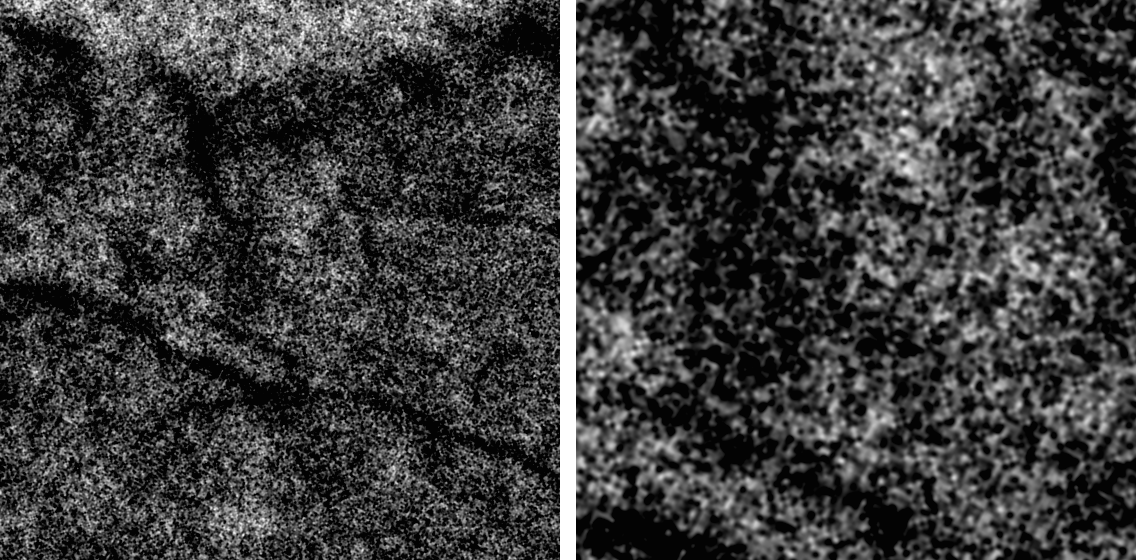
Left: the whole. Right: its middle third, enlarged.
A three.js fragment shader for this texture:

```glsl
varying vec2 vUv;

float hash(vec2 p) {
  vec3 q = fract(p.xyx * vec3(0.1031, 0.1030, 0.0973));
  q += dot(q, q.yzx + 33.33);
  return fract((q.x + q.y) * q.z);
}

vec2 hash2(vec2 p) {
  return vec2(hash(p), hash(p + 71.7));
}

vec2 rotate(vec2 p, float angle) {
  float c = cos(angle), s = sin(angle);
  return vec2(c * p.x + s * p.y, c * p.y - s * p.x);
}

// Smooth value noise from -1 to 1
float noise(vec2 p) {
  vec2 i = floor(p), f = fract(p);
  f = f * f * (3.0 - 2.0 * f);
  float low = mix(hash(i), hash(i + vec2(1.0, 0.0)), f.x);
  float high = mix(hash(i + vec2(0.0, 1.0)), hash(i + 1.0), f.x);
  return 2.0 * mix(low, high, f.y) - 1.0;
}

float layeredNoise(vec2 p) {
  float sum = 0.0, weight = 1.0;
  for (int i = 0; i < 3; i++) {
    sum += weight * noise(p);
    p = rotate(p, 0.6) * 2.15 + 17.3;
    weight *= 0.82;
  }
  return sum;
}

// Nearest and second nearest cell distances
vec2 cellular(vec2 p) {
  vec2 i = floor(p), f = fract(p), nearest = vec2(8.0);
  for (int y = -1; y <= 1; y++) {
    for (int x = -1; x <= 1; x++) {
      vec2 cell = vec2(float(x), float(y));
      float d = length(cell + hash2(i + cell) - f);
      nearest = d < nearest.x ? vec2(d, nearest.x) : vec2(nearest.x, min(nearest.y, d));
    }
  }
  return nearest;
}

vec2 sineWarp(vec2 p) {
  vec2 bend = sin(p.yx * vec2(19.0, 23.0) + vec2(0.7, 2.1));
  bend += 0.5 * sin(p.yx * 47.0 + p * 31.0);
  return p + 0.007 * bend + 0.006 * vec2(noise(p * 38.0), noise(p * 38.0 + 9.0));
}

// Soft elliptical patch
float patchAt(vec2 p, vec2 centre, vec2 radius, float angle) {
  vec2 q = rotate(p - centre, angle) / radius;
  return exp(-dot(q, q));
}

// Soft dark line between two points
float crack(vec2 p, vec2 a, vec2 b, float width) {
  vec2 along = b - a;
  float t = clamp(dot(p - a, along) / dot(along, along), 0.0, 1.0);
  float d = length(p - a - along * t) / width;
  return exp(-d * d);
}

// Pale cap above a dark overhang
float capTone(vec2 p) {
  float x = p.x - 0.45;
  float edge = 0.85 + 0.55 * x * x + 0.018 * noise(p * 15.0);
  float band = (p.y - edge + 0.075) / 0.06;
  float shade = exp(-band * band) * mix(0.55, 1.0, smoothstep(0.1, 0.35, p.x));
  return 0.25 * smoothstep(-0.025, 0.035, p.y - edge) - 0.19 * shade;
}

float patchTone(vec2 p) {
  float tone = 0.20 * patchAt(p, vec2(0.96, 0.82), vec2(0.07, 0.05), -0.3);
  tone += 0.14 * patchAt(p, vec2(0.26, 0.80), vec2(0.05, 0.07), 0.5);
  tone += 0.09 * patchAt(p, vec2(0.54, 0.51), vec2(0.14, 0.10), -0.2);
  tone += 0.08 * patchAt(p, vec2(0.14, 0.53), vec2(0.13, 0.05), 0.1);
  tone += 0.20 * patchAt(p, vec2(0.41, 0.365), vec2(0.07, 0.025), -0.55);
  tone += 0.17 * patchAt(p, vec2(0.42, 0.295), vec2(0.05, 0.018), -0.2);
  tone += 0.13 * patchAt(p, vec2(0.18, 0.14), vec2(0.09, 0.05), -0.5);
  tone += 0.20 * patchAt(p, vec2(0.46, 0.09), vec2(0.075, 0.045), -0.7);
  tone += 0.13 * patchAt(p, vec2(0.56, 0.68), vec2(0.07, 0.04), -0.3);
  tone += 0.22 * patchAt(p, vec2(0.93, 0.61), vec2(0.05, 0.009), 0.0);
  tone -= 0.15 * patchAt(p, vec2(0.07, 0.46), vec2(0.07, 0.035), -0.5);
  return tone - 0.10 * patchAt(p, vec2(0.78, 0.70), vec2(0.20, 0.05), -0.1);
}

float crackTone(vec2 p) {
  float dark = crack(p, vec2(0.0, 0.98), vec2(0.15, 0.88), 0.022);
  dark += crack(p, vec2(0.25, 0.91), vec2(0.36, 0.78), 0.018);
  dark += crack(p, vec2(0.79, 0.97), vec2(1.0, 0.89), 0.025);
  dark += crack(p, vec2(0.36, 0.76), vec2(0.40, 0.60), 0.016);
  dark += crack(p, vec2(0.62, 0.66), vec2(0.67, 0.50), 0.012);
  dark += crack(p, vec2(0.73, 0.63), vec2(1.0, 0.59), 0.010);
  dark += crack(p, vec2(0.02, 0.49), vec2(0.28, 0.42), 0.019);
  dark += crack(p, vec2(0.36, 0.42), vec2(0.53, 0.365), 0.010);
  dark += crack(p, vec2(0.28, 0.39), vec2(0.46, 0.30), 0.014);
  dark += crack(p, vec2(0.33, 0.265), vec2(0.47, 0.285), 0.009);
  dark += crack(p, vec2(0.46, 0.30), vec2(0.68, 0.29), 0.014);
  dark += crack(p, vec2(0.68, 0.28), vec2(0.96, 0.16), 0.016);
  return -0.30 * min(dark, 1.2);
}

// Mottling that turns into slanted beds on the right
float mottleTone(vec2 p) {
  float slant = mix(-0.48, -0.04, smoothstep(0.42, 0.60, p.y));
  vec2 beds = rotate(p - vec2(0.8, 0.5), slant) * vec2(12.0, 34.0);
  float bedding = smoothstep(0.45, 0.85, p.x) * (1.0 - smoothstep(0.7, 0.85, p.y));
  return 0.15 * mix(layeredNoise(p * 17.0), layeredNoise(beds), 0.75 * bedding);
}

float pitTone(vec2 p) {
  float pits = 1.0 - smoothstep(0.10, 0.34, cellular(p * 27.0).x);
  vec2 plates = cellular(rotate(p, -0.4) * vec2(6.0, 10.0));
  float seams = 1.0 - smoothstep(0.0, 0.14, plates.y - plates.x);
  float gate = smoothstep(-0.3, 0.5, noise(p * 9.0));
  return -0.14 * pits - 0.17 * seams * gate;
}

float grain(vec2 p) {
  return 0.62 * noise(rotate(p, 0.35) * 215.0) + 0.62 * noise(rotate(p, -0.5) * 300.0 + 50.0);
}

void main() {
  vec2 rock = sineWarp(vUv);
  float tone = 0.235 + capTone(rock) + patchTone(rock) + crackTone(rock);
  tone += mottleTone(rock) + pitTone(rock);
  tone += 0.46 * grain(vUv);
  gl_FragColor = vec4(vec3(clamp(tone, 0.012, 0.95)), 1.0);
}
```
